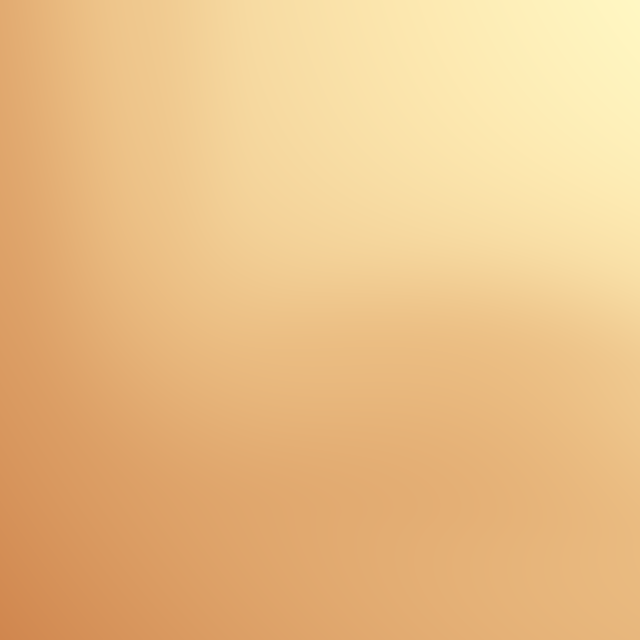
Give the GLSL for this background, as a WebGL 1 fragment shader.

```glsl
precision highp float;

uniform vec2 u_resolution;

#define DARK vec3(0.815, 0.525, 0.305)
#define TAN vec3(0.920, 0.740, 0.510)
#define CREAM vec3(0.990, 0.910, 0.690)
#define LIGHT vec3(1.000, 0.970, 0.765)
#define UPPER_LIFT 0.03
#define LOWER_LIFT 0.06
#define UPPER_SOFTNESS 0.09
#define LOWER_SOFTNESS 0.12
#define HOLLOW_DEPTH 0.10
#define HOLLOW_CENTER vec2(0.78, 0.40)
#define HOLLOW_SIZE vec2(0.40, 0.22)
#define CORNER_GLOW 0.02

// Minimum with a rounded corner of width k
float smoothMin(float a, float b, float k) {
    float h = max(k - abs(a - b), 0.0) / k;
    return min(a, b) - 0.25 * k * h * h;
}

float softStep(float d, float softness) {
    return smoothstep(-softness, softness, d);
}

// Fold that falls from the top edge and bends toward the right
float upperFold(vec2 p) {
    float crest = 0.55 + 0.03 * sin(6.5 * (p.x - 0.52)) - 0.05 * p.x * p.x;
    return smoothMin(p.x - 0.32, p.y - crest, 0.15);
}

// Wider fold below and to the left of it
float lowerFold(vec2 p) {
    float crest = 0.33 - 0.06 * p.x * p.x;
    return smoothMin(p.x - 0.20 + 0.12 * p.y, p.y - crest, 0.30);
}

// Brightness, on the scale of the green channel
float brightness(vec2 p) {
    vec2 slope = p * (vec2(0.30, 0.235) - vec2(0.105, 0.095) * p);
    float level = DARK.g + slope.x + slope.y;
    level += UPPER_LIFT * softStep(upperFold(p), UPPER_SOFTNESS);
    level += LOWER_LIFT * softStep(lowerFold(p), LOWER_SOFTNESS);

    // Glow in the upper right corner
    float corner = p.x * p.y;
    level += CORNER_GLOW * corner * corner * corner;

    // Shaded hollow between the folds
    vec2 q = (p - HOLLOW_CENTER) / HOLLOW_SIZE;
    return level - HOLLOW_DEPTH * exp(-dot(q, q));
}

// Position of a level between two colours, by their green channel
float between(vec3 low, vec3 high, float level) {
    return clamp((level - low.g) / (high.g - low.g), 0.0, 1.0);
}

vec3 sandRamp(float level) {
    vec3 color = mix(DARK, TAN, between(DARK, TAN, level));
    color = mix(color, CREAM, between(TAN, CREAM, level));
    return mix(color, LIGHT, between(CREAM, LIGHT, level));
}

void main() {
    vec2 p = gl_FragCoord.xy / u_resolution;
    gl_FragColor = vec4(sandRamp(brightness(p)), 1.0);
}
```
